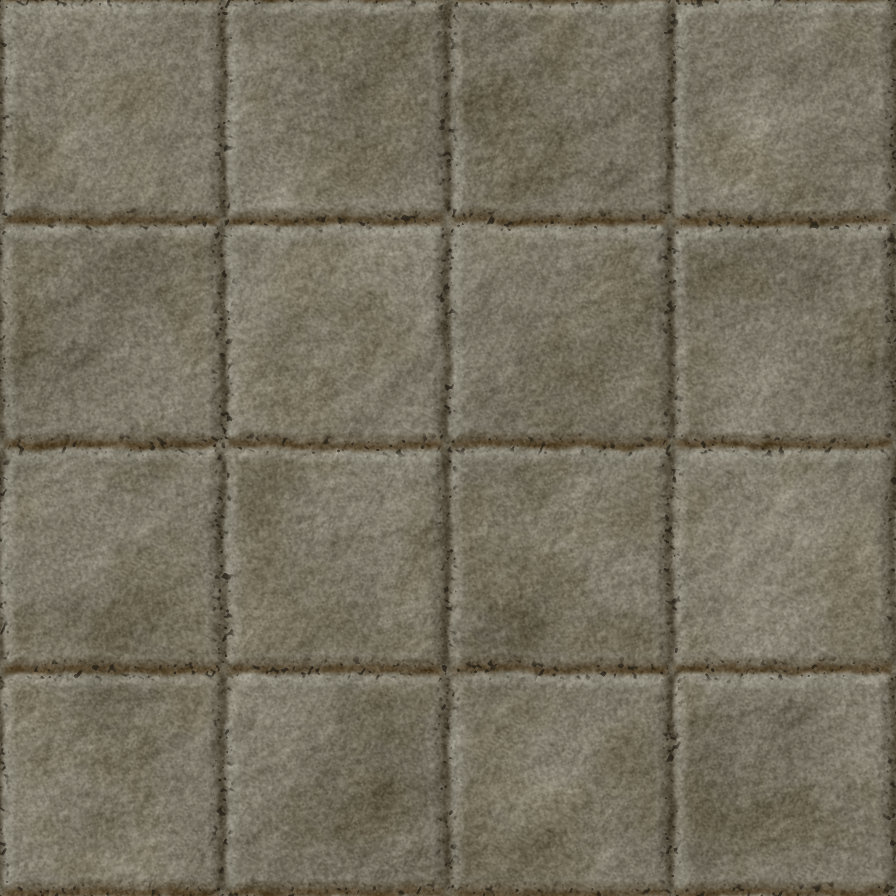
This texture is drawn by a WebGL 2 fragment shader. Its source:

```glsl
#version 300 es
precision highp float;

uniform vec2 u_resolution;
out vec4 fragColor;

const float TILES = 4.0;
const vec2 GRID_OFFSET = vec2(-0.0015, 0.003);
const float GROOVE_HALF = 0.0036;
const float BEVEL = 0.014;
const float CORNER_RADIUS = 0.010;
const float EDGE_WOBBLE = 0.0050;
const float EDGE_CHIPS = 0.0028;
const vec2 TO_LIGHT = vec2(-0.65, 0.76);
const float RELIEF_STEP = 0.0026;
const float BEVEL_STEP = 0.0055;
const float RELIEF_STRENGTH = 0.78;
const float BEVEL_LIT = 0.17;
const float BEVEL_SHADE = 1.15;
const float BROAD_VARIATION = 0.20;
const float FINE_GRAIN = 0.115;
const float COARSE_GRAIN = 0.070;
const vec3 STONE = vec3(0.470, 0.450, 0.390);
const vec3 OCHRE_STAIN = vec3(0.428, 0.396, 0.312);
const vec3 RIM_DUST = vec3(0.500, 0.488, 0.436);
const vec3 BROWN_GROOVE = vec3(0.325, 0.260, 0.160);
const vec3 GREY_GROOVE = vec3(0.300, 0.268, 0.205);
const vec3 PIT = vec3(0.14, 0.12, 0.085);

// Integer turn and stretch: hides the lattice yet keeps the wrap
const mat2 TWIST = mat2(2.0, 1.0, -1.0, 2.0);

float hash(vec2 p) {
    return fract(sin(dot(p, vec2(127.1, 311.7))) * 43758.5453);
}

// Value noise that wraps at the canvas edges
float noise(vec2 uv, float cells) {
    vec2 p = uv * cells;
    vec2 i = floor(p);
    vec2 f = fract(p);
    f = f * f * (3.0 - 2.0 * f);
    vec2 a = mod(i, cells);
    vec2 b = mod(i + 1.0, cells);
    float seed = cells * 0.37;
    return mix(mix(hash(a + seed), hash(vec2(b.x, a.y) + seed), f.x),
               mix(hash(vec2(a.x, b.y) + seed), hash(b + seed), f.x), f.y);
}

float fbm(vec2 uv, float cells) {
    float sum = 0.0;
    float weight = 0.5;
    for (int octave = 0; octave < 4; octave++) {
        sum += weight * noise(uv, cells);
        uv = TWIST * uv;
        weight *= 0.5;
    }
    return sum;
}

// Irregular specks where two turned grains are both high
float pitSpecks(vec2 uv) {
    float grains = noise(TWIST * uv, 127.0) + 0.6 * noise(TWIST * TWIST * uv, 37.0);
    return smoothstep(1.02, 1.30, grains);
}

// Position within a tile, in canvas units, with worn edges
vec2 tileCoord(vec2 uv) {
    vec2 wobble = vec2(noise(uv, 22.0), noise(uv, 26.0)) - 0.5;
    vec2 chips = vec2(noise(uv, 85.0), noise(uv, 93.0)) - 0.5;
    vec2 p = uv - GRID_OFFSET + wobble * EDGE_WOBBLE + chips * EDGE_CHIPS;
    return (fract(p * TILES) - 0.5) / TILES;
}

float tileDistance(vec2 p) {
    vec2 q = abs(p) - (0.5 / TILES - GROOVE_HALF - CORNER_RADIUS);
    return length(max(q, 0.0)) + min(max(q.x, q.y), 0.0) - CORNER_RADIUS;
}

float bevelHeight(vec2 uv) {
    return 1.0 - smoothstep(-BEVEL, GROOVE_HALF, tileDistance(tileCoord(uv)));
}

void main() {
    vec2 uv = gl_FragCoord.xy / u_resolution;
    vec2 tile = tileCoord(uv);
    float dist = tileDistance(tile);

    // Stone face with broad tone, stains and dusty rims
    float stain = smoothstep(0.42, 0.68, fbm(uv + 0.31, 15.0));
    vec3 color = mix(STONE, OCHRE_STAIN, 0.6 * stain);
    color += BROAD_VARIATION * (fbm(uv, 7.0) - 0.47);
    color = mix(color, RIM_DUST, 0.5 * smoothstep(-0.022, -0.007, dist));

    // Brown horizontal and grey vertical grooves, filled at crossings
    vec2 reach = abs(tile);
    float horizontal = smoothstep(-0.004, 0.004, reach.y - reach.x);
    vec3 grooveColor = mix(GREY_GROOVE, BROWN_GROOVE, horizontal);
    float groove = smoothstep(-0.0045, 0.0030, dist);
    float crossing = smoothstep(0.110, 0.124, min(reach.x, reach.y));
    float fill = (0.65 + 0.35 * noise(uv, 60.0)) * (1.0 - 0.55 * crossing);
    color = mix(color, grooveColor, groove * fill);

    // Rough relief and bevels lit from the upper left
    color += RELIEF_STRENGTH * (fbm(uv, 21.0) - fbm(uv + TO_LIGHT * RELIEF_STEP, 21.0));
    float slope = bevelHeight(uv) - bevelHeight(uv + TO_LIGHT * BEVEL_STEP);
    color += BEVEL_LIT * max(slope, 0.0);
    color = mix(color, grooveColor * 0.9, clamp(-BEVEL_SHADE * slope, 0.0, 0.8));

    // Sandy grain and dark pits
    vec2 grainUv = TWIST * uv;
    color += FINE_GRAIN * (noise(grainUv, 190.0) - 0.5);
    color += COARSE_GRAIN * (noise(grainUv, 83.0) - 0.5);
    float pitZone = 0.10 + 0.70 * smoothstep(-0.012, 0.001, dist);
    color = mix(color, PIT, pitSpecks(uv) * pitZone);

    fragColor = vec4(clamp(color, 0.0, 1.0), 1.0);
}
```
